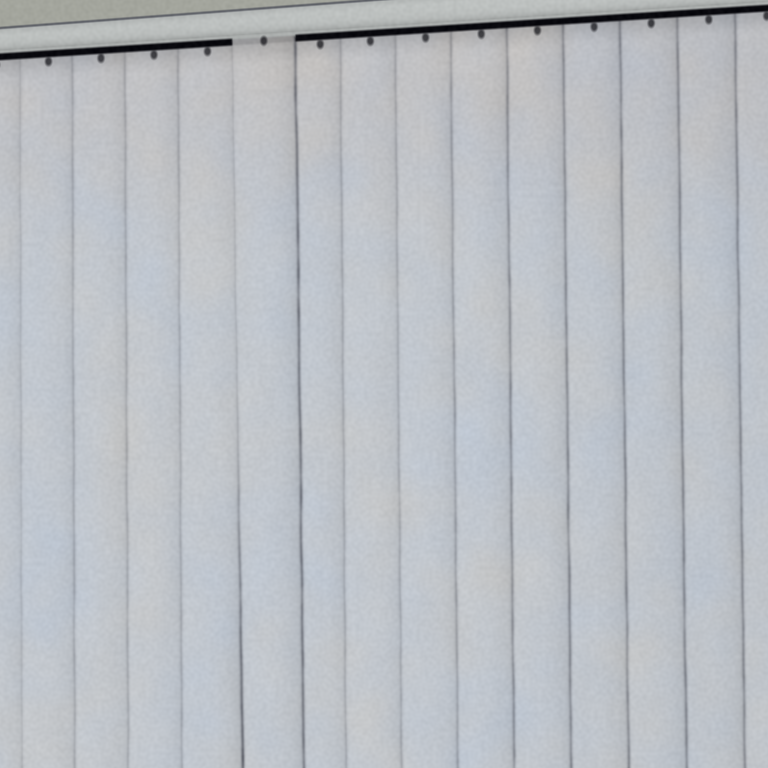
This pattern is drawn by a three.js fragment shader. Its source:

```glsl
// Pale vertical blind slats hanging from a tilted rail, with soft shadowed overlaps.
#define SLAT_COLOR vec3(0.765, 0.785, 0.810)
#define WARM_COLOR vec3(0.757, 0.758, 0.768)
#define RAIL_COLOR vec3(0.745, 0.760, 0.755)
#define WALL_COLOR vec3(0.640, 0.648, 0.615)
#define GAP_COLOR vec3(0.030, 0.030, 0.050)
#define SEAM_COLOR vec3(0.270, 0.280, 0.320)
#define SLAT_PITCH 0.0677
#define SEAM_WIDTH 0.0024
#define SHADOW_WIDTH 0.017
#define GAP_HALF 0.0044
#define FRONT_SLAT 4.0
#define GRAIN 0.026

varying vec2 vUv;

vec2 gradientAt(vec2 cell) {
  vec2 q = fract(cell * vec2(0.1031, 0.1137));
  q += dot(q, q.yx + 33.33);
  float angle = 6.2832 * fract((q.x + q.y) * q.x * 17.31);
  return vec2(cos(angle), sin(angle));
}

float gradientNoise(vec2 p) {
  vec2 cell = floor(p);
  vec2 f = p - cell;
  vec2 u = f * f * (3.0 - 2.0 * f);
  float a = dot(gradientAt(cell), f);
  float b = dot(gradientAt(cell + vec2(1.0, 0.0)), f - vec2(1.0, 0.0));
  float c = dot(gradientAt(cell + vec2(0.0, 1.0)), f - vec2(0.0, 1.0));
  float d = dot(gradientAt(cell + 1.0), f - 1.0);
  return mix(mix(a, b, u.x), mix(c, d, u.x), u.y);
}

float isIndex(float i, float target) {
  return 1.0 - step(0.5, abs(i - target));
}

// Left edge of slat i; pitch and lean grow rightwards, the front slat swings out.
float slatEdge(float i, float drop) {
  float x = 0.026 + SLAT_PITCH * i + 0.0003 * i * i;
  x += drop * (0.003 + 0.0008 * i);
  x += isIndex(i, FRONT_SLAT) * drop * 0.0085;
  x += isIndex(i, FRONT_SLAT + 1.0) * (0.012 + drop * 0.005);
  return x;
}

float seamStrength(float i, float drop) {
  float s = 0.17 + 0.20 * smoothstep(7.0, 9.5, i) - 0.08 * isIndex(i, 0.0);
  s += isIndex(i, FRONT_SLAT) * (0.55 * smoothstep(0.45, 1.0, drop) - 0.08);
  return s + isIndex(i, FRONT_SLAT + 1.0) * 0.34;
}

float softBand(float d, float halfWidth, float blur) {
  return 1.0 - smoothstep(halfWidth - blur, halfWidth + blur, abs(d));
}

// Mottled cloth: warm near the rail, drifting between cool and pinkish patches.
vec3 clothColor(vec2 p) {
  vec3 color = mix(SLAT_COLOR, WARM_COLOR, 0.85 * smoothstep(0.62, 0.92, p.y));
  float patches = gradientNoise(p * vec2(9.0, 6.0)) + 0.6 * gradientNoise(p * 21.0 + 7.3);
  color += patches * vec3(0.022, 0.004, -0.022);
  color += 0.012 * gradientNoise(p * vec2(34.0, 15.0) + 3.7);
  return color - 0.014 * smoothstep(0.55, 1.0, p.x);
}

void main() {
  vec2 p = vUv;
  float drop = 1.0 - p.y;
  float gapY = 0.926 + 0.0635 * p.x;
  float wallY = 0.9635 + 0.075 * p.x;
  vec3 color = clothColor(p);

  // Overlap shadows, seams and hanger hooks, one set per slat.
  float seam = 0.0;
  float shadow = 0.0;
  float hooks = 0.0;
  for (int k = -1; k < 15; k++) {
    float i = float(k);
    float wobble = 0.0012 * gradientNoise(vec2(i * 5.3, p.y * 14.0));
    float d = p.x - slatEdge(i, drop) - wobble;
    float strength = seamStrength(i, drop);
    float wear = 0.9 + 0.5 * gradientNoise(vec2(i * 3.1 + 0.5, p.y * 38.0));
    seam = max(seam, strength * wear * exp(-d * d / (SEAM_WIDTH * SEAM_WIDTH)));
    float underlap = smoothstep(-0.002, 0.001, -d) * exp(min(d, 0.0) / SHADOW_WIDTH);
    shadow += underlap * (0.045 + 0.09 * strength);
    float front = isIndex(i, FRONT_SLAT);
    float hookX = 0.5 * (slatEdge(i, 0.05) + slatEdge(i + 1.0, 0.05)) + 0.003 * (1.0 - front);
    float hookY = 0.926 + 0.0635 * hookX - mix(0.010, 0.001, front);
    float hook = 1.0 - smoothstep(0.002, 0.0065, length((p - vec2(hookX, hookY)) * vec2(1.0, 0.75)));
    hooks = max(hooks, hook);
  }
  color *= 1.0 - shadow;
  color = mix(color, SEAM_COLOR, clamp(seam, 0.0, 0.9));
  color *= 1.0 - 0.12 * smoothstep(-0.035, 0.0, p.y - gapY);

  // Rail with a shaded lower lip, then the wall above its dark upper line.
  float frontCover = smoothstep(-0.002, 0.002, p.x - slatEdge(FRONT_SLAT, drop))
    * (1.0 - smoothstep(-0.002, 0.002, p.x - slatEdge(FRONT_SLAT + 1.0, drop)));
  vec3 rail = RAIL_COLOR * (1.0 - 0.16 * exp(-abs(p.y - gapY - 0.009) / 0.005));
  rail *= 1.0 - 0.07 * smoothstep(0.012, 0.0, wallY - p.y);
  color = mix(color, rail, smoothstep(-0.002, 0.002, p.y - gapY - 0.003 * frontCover));
  color = mix(color, WALL_COLOR, smoothstep(-0.002, 0.002, p.y - wallY));
  color = mix(color, SEAM_COLOR, 0.75 * softBand(p.y - wallY, 0.0015, 0.0015));

  // Dark gap under the rail, hidden where the front slat covers it.
  float gap = softBand(p.y - gapY, GAP_HALF, 0.0022) * (1.0 - 0.88 * frontCover);
  color = mix(color, GAP_COLOR, gap);
  color = mix(color, GAP_COLOR, 0.68 * hooks);

  color += GRAIN * (gradientNoise(p * 190.0) + 0.5 * gradientNoise(p * 95.0 + 11.0));
  gl_FragColor = vec4(color, 1.0);
}
```
